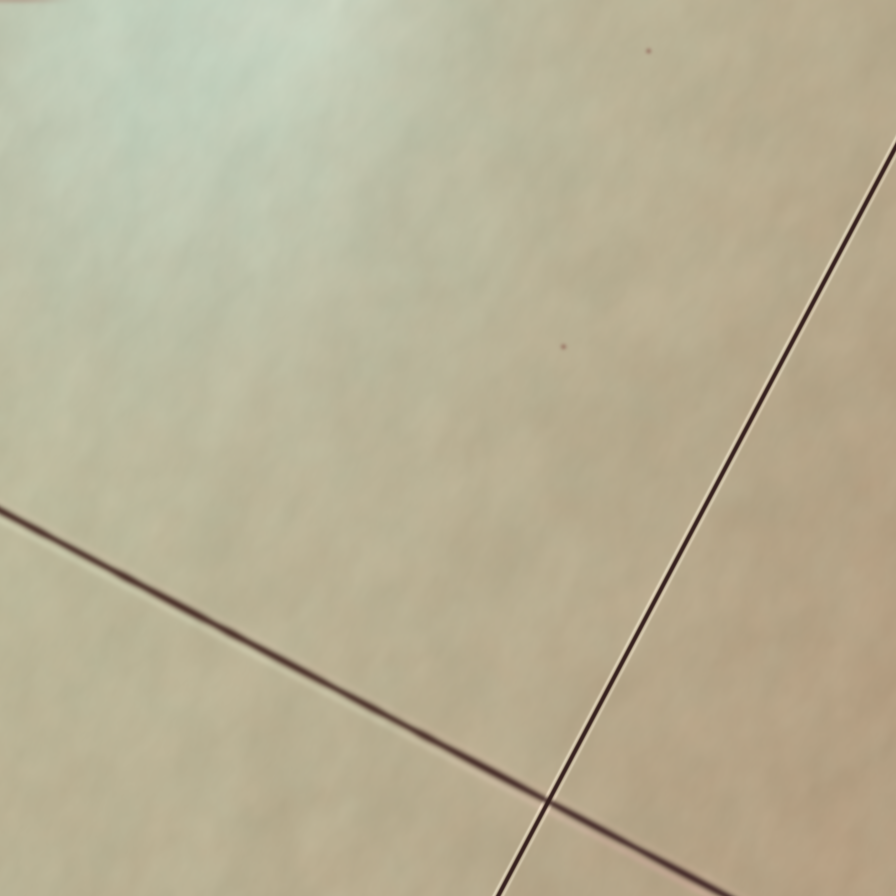
Write a three.js fragment shader that draws this texture.

```glsl
// Large sandy floor tiles on a turned square grid, with thin dark joints.
// A rotated repeat gives the joints; smooth gradients give the cool sheen and
// warm corner, and stretched value noise gives the faint mottling.

#define CROSSING vec2(0.612, 0.1055)
#define TILT 0.488
#define PITCH 0.99
#define STEEP_WIDTH 0.0024
#define SHALLOW_WIDTH 0.0043
#define MOTTLE 0.050
#define GRAIN 0.030
#define SAND vec3(0.724, 0.688, 0.575)
#define WARM vec3(0.698, 0.618, 0.508)
#define SHEEN vec3(0.758, 0.808, 0.732)
#define JOINT vec3(0.195, 0.110, 0.105)

varying vec2 vUv;

float hash(vec2 p) {
  p = fract(p * vec2(0.1031, 0.1137));
  p += dot(p, p.yx + 33.33);
  return fract((p.x + p.y) * p.x * 17.3);
}

float noise(vec2 p) {
  vec2 i = floor(p);
  vec2 f = fract(p);
  f = f * f * (3.0 - 2.0 * f);
  float low = mix(hash(i), hash(i + vec2(1.0, 0.0)), f.x);
  float high = mix(hash(i + vec2(0.0, 1.0)), hash(i + vec2(1.0, 1.0)), f.x);
  return mix(low, high, f.y);
}

float fbm(vec2 p) {
  float sum = 0.0;
  float gain = 0.5;
  for (int i = 0; i < 4; i++) {
    sum += gain * noise(p);
    p = mat2(1.6, 1.2, -1.2, 1.6) * p + 17.0;
    gain *= 0.5;
  }
  return sum;
}

// Soft bell, 1 at the centre
float bell(float x, float width) {
  x /= width;
  return exp(-x * x);
}

// Broad light across the floor
vec3 floorColor(vec2 uv) {
  vec3 color = mix(SAND, WARM, smoothstep(0.55, 1.45, uv.x - 0.5 * uv.y + 0.42));
  float leftLight = (1.0 - smoothstep(0.0, 0.42, uv.x)) * bell(uv.y - 0.42, 0.30);
  color += leftLight * vec3(0.014, 0.030, 0.026);
  vec2 toSheen = (uv - vec2(0.18, 0.95)) / vec2(0.35, 0.35);
  color = mix(color, SHEEN, exp(-dot(toSheen, toSheen)));
  vec2 toGlare = (uv - vec2(0.35, 1.01)) / vec2(0.14, 0.09);
  return color + 0.05 * exp(-dot(toGlare, toGlare)) * vec3(0.7, 0.9, 1.1);
}

// Cloudy stone, stretched along the steep joint
vec3 mottling(vec2 p) {
  float cloud = fbm(p * vec2(19.0, 13.0) + 40.0) - 0.47;
  float grain = fbm(p * vec2(62.0, 34.0) + 90.0) - 0.47;
  float hue = fbm(p * 27.0 + 150.0) - 0.47;
  return vec3(MOTTLE * cloud + GRAIN * grain) + hue * vec3(0.020, -0.010, -0.012);
}

void main() {
  float c = cos(TILT);
  float s = sin(TILT);
  vec2 d = vUv - CROSSING;
  vec2 p = vec2(c * d.x - s * d.y, s * d.x + c * d.y);
  vec2 q = p - PITCH * floor(p / PITCH + 0.5);

  vec3 color = floorColor(vUv) + mottling(p);

  // Small rusty specks
  for (int i = 0; i < 2; i++) {
    vec2 speck = vec2(0.724, 0.943) - float(i) * vec2(0.095, 0.330);
    color -= bell(length(vUv - speck), 0.0035) * vec3(0.09, 0.16, 0.13);
  }

  // Shallow joint: soft brown, pale below, pinkish past the crossing
  float pastCrossing = smoothstep(-0.25, 0.15, p.x);
  float wear = noise(vec2(p.x * 45.0, 3.0));
  float below = bell(q.y + 0.0095, 0.0045);
  color += below * mix(vec3(0.045, 0.055, 0.055), vec3(0.05, 0.015, 0.04), pastCrossing);
  color += bell(q.y - 0.009, 0.004) * vec3(0.025, 0.012, 0.018);
  float shallow = bell(q.y, SHALLOW_WIDTH * (0.88 + 0.24 * wear));
  vec3 shallowColor = JOINT + mix(vec3(0.12, 0.11, 0.08), vec3(0.09, 0.075, 0.07), pastCrossing);
  color = mix(color, shallowColor, shallow * (0.84 + 0.16 * wear));

  // Steep joint: crisp and dark between thin bright tile edges
  float edges = bell(q.x + 0.0047, 0.0016) + 0.75 * bell(q.x - 0.0047, 0.0016);
  color += edges * vec3(0.15, 0.16, 0.17) * (1.0 - 0.7 * shallow);
  float steepness = q.x / STEEP_WIDTH;
  float steep = exp(-steepness * steepness * steepness * steepness);
  color = mix(color, JOINT, 0.97 * steep);

  // Faint rosy rim at the far corner
  float rim = bell(1.0 - vUv.y, 0.004) * (1.0 - smoothstep(0.02, 0.09, vUv.x));
  color -= rim * vec3(0.04, 0.11, 0.10);

  gl_FragColor = vec4(clamp(color, 0.0, 1.0), 1.0);
}
```
